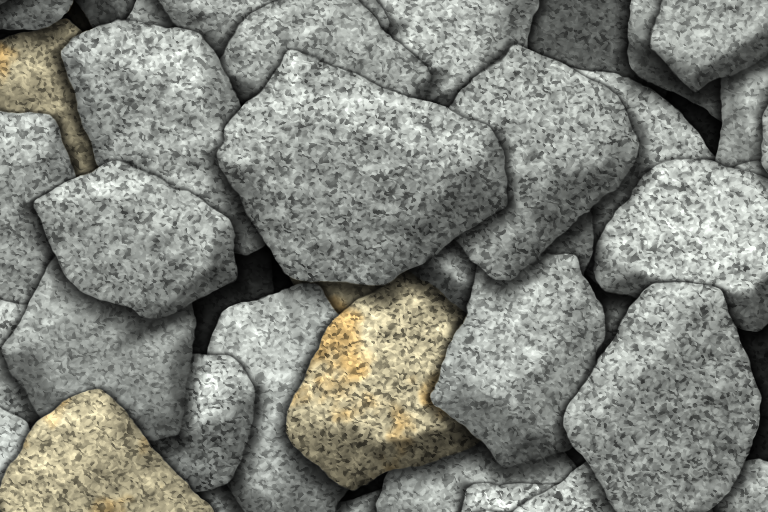
A Shadertoy shader for this texture:

```glsl
// A heap of broken grey granite. Layers of faceted stones are painted back to
// front; each stone is a soft minimum of tilted planes, lit from its slope.
// Smoothed cellular noise gives the speckle, layered value noise the wear.
#define LAYERS 15
#define CELL 0.80          // spacing of the stones in one layer
#define RADIUS 0.255       // largest mean stone radius
#define FACETS 6
#define CREASE 85.0        // sharpness of the ridges between facets
#define SPECKLE 185.0      // grains per canvas height
#define GRAIN 0.50         // contrast of the speckle
#define LIGHT vec3(-0.20, 0.61, 0.77)
#define GAP_TONE 0.11
#define GREY vec3(0.985, 1.012, 0.98)
#define OCHRE vec3(1.06, 1.01, 0.83)
#define RUST vec3(1.10, 0.93, 0.62)

const float TAU = 6.28318;

float hash(vec2 p) {
    vec3 q = fract(p.xyx * 0.1031);
    q += dot(q, q.yzx + 33.33);
    return fract((q.x + q.y) * q.z);
}

mat2 rotation(float a) {
    return mat2(cos(a), sin(a), -sin(a), cos(a));
}

float valueNoise(vec2 p) {
    vec2 i = floor(p), f = fract(p);
    f = f * f * (3.0 - 2.0 * f);
    vec2 e = vec2(1.0, 0.0);
    return mix(mix(hash(i), hash(i + e.xy), f.x),
               mix(hash(i + e.yx), hash(i + e.xx), f.x), f.y);
}

float layeredNoise(vec2 p) {
    float sum = 0.0, amp = 0.5;
    for (int i = 0; i < 4; i++) {
        sum += amp * valueNoise(p);
        p = rotation(0.7) * p * 2.03 + 17.0;
        amp *= 0.5;
    }
    return sum;
}

// Random value per Voronoi cell, blended softly across the borders
float cellGrain(vec2 p) {
    vec2 base = floor(p);
    float sum = 0.0, total = 0.0;
    for (int y = -1; y <= 1; y++)
    for (int x = -1; x <= 1; x++) {
        vec2 id = base + vec2(x, y);
        vec2 d = id + vec2(hash(id), hash(id + 71.0)) - p;
        float w = exp(-6.0 * dot(d, d));
        sum += w * hash(id + 139.0);
        total += w;
    }
    return sum / max(total, 1e-6);
}

// Height of one stone above its outline; slope receives the gradient
float stoneHeight(vec2 p, vec2 seed, out vec2 slope) {
    float size = RADIUS * mix(0.62, 1.0, hash(seed + 5.0));
    float axis = TAU * hash(seed + 9.0);
    vec2 tilt = 0.8 * (vec2(hash(seed + 13.0), hash(seed + 19.0)) - vec2(0.5, 0.6));
    float w = exp(-CREASE * max(0.36 * size + dot(tilt, p), -0.9));
    float total = w;
    slope = w * tilt;
    for (int i = 0; i < FACETS; i++) {
        vec2 key = seed + vec2(float(i) * 7.0, 31.0);
        float angle = axis + (float(i) + 0.45 * hash(key)) * TAU / float(FACETS);
        vec2 dir = vec2(cos(angle), sin(angle));
        vec2 oval = vec2(1.14 * cos(angle - axis), 0.80 * sin(angle - axis));
        float reach = size * length(oval) * mix(0.78, 1.08, hash(key + 3.0));
        float steep = mix(0.4, 2.4, hash(key + 8.0));
        w = exp(-CREASE * max(steep * (reach - dot(dir, p)), -0.9));
        slope -= w * steep * dir;
        total += w;
    }
    slope /= total;
    return -log(total) / CREASE;
}

void mainImage(out vec4 fragColor, in vec2 fragCoord) {
    vec2 p = fragCoord / iResolution.y;
    float pixel = 1.0 / iResolution.y;

    // Chipped, uneven outlines
    vec2 rough = p + 0.034 * (vec2(layeredNoise(p * 13.0),
                                   layeredNoise(p * 13.0 + 40.0)) - 0.47);
    float tone = GAP_TONE, warm = 0.0, coarse = 1.0;

    for (int i = 0; i < LAYERS; i++) {
        // One stone inside each cell of a turned and shifted grid
        float n = float(i), depth = n / float(LAYERS - 1);
        mat2 turn = rotation(n * 2.4);
        vec2 grid = turn * rough / CELL + vec2(n * 0.618, n * 0.377) + 20.0;
        vec2 seed = floor(grid) + n * 23.0;
        vec2 cell = fract(grid) - 0.5;
        vec2 jitter = 0.04 * (vec2(hash(seed), hash(seed + 2.0)) - 0.5);
        vec2 slope;
        float h = stoneHeight(transpose(turn) * cell * CELL - jitter, seed, slope);
        float steep = max(length(slope), 0.25);
        float inside = h / steep;

        // Contact shadow, wider on the underside
        float width = mix(0.008, 0.055, 0.5 + 0.5 * slope.y / steep);
        float margin = 0.5 - max(abs(cell.x), abs(cell.y));
        float shadow = 1.0 - smoothstep(-0.004, width, -inside);
        tone *= 1.0 - 0.78 * shadow * smoothstep(0.0, 0.07, margin);

        // Lit facets, the deepest stones lost in the dark
        float lit = max(dot(normalize(vec3(-slope, 1.0)), normalize(LIGHT)), 0.0);
        float face = (0.27 + 0.46 * lit) * mix(0.92, 1.08, hash(seed + 43.0));
        face *= mix(0.86, 1.0, smoothstep(0.0, 0.012, inside));
        face *= mix(0.3, 1.0, smoothstep(0.0, 0.4, depth));
        float cover = smoothstep(-pixel, pixel, inside);
        tone = mix(tone, face, cover);
        warm = mix(warm, step(0.92, hash(seed + 57.0)), cover);
        coarse = mix(coarse, mix(0.65, 1.2, hash(seed + 61.0)), cover);
    }

    // Granite speckle in ragged grains, dark mica flecks and worn relief
    vec2 ragged = rotation(0.4) * (p + 0.012 * layeredNoise(p * 70.0)) * vec2(0.85, 1.1);
    float fine = cellGrain(ragged * SPECKLE) - 0.5;
    float medium = cellGrain(rotation(0.6) * ragged * SPECKLE * 0.45 + 90.0) - 0.5;
    float mottle = layeredNoise(ragged * 45.0 + 30.0) - 0.47;
    float mica = smoothstep(0.15, 0.38, -fine - 0.4 * medium);
    float relief = layeredNoise(p * 24.0) - layeredNoise(p * 24.0 + vec2(-0.15, 0.4));
    float patches = layeredNoise(p * 9.0 + 60.0) - 0.47;
    float speckle = GRAIN * (fine + 0.45 * medium + 0.6 * mottle) - 0.14 * mica;
    tone *= 1.02 + coarse * speckle + 0.55 * relief + 0.22 * patches;

    // Grey stone, with a few ochre ones stained by rust
    vec3 stain = mix(OCHRE, RUST, smoothstep(0.06, 0.22, patches));
    vec3 color = tone * mix(GREY, stain, warm);
    fragColor = vec4(clamp(color, 0.0, 1.0), 1.0);
}
```
